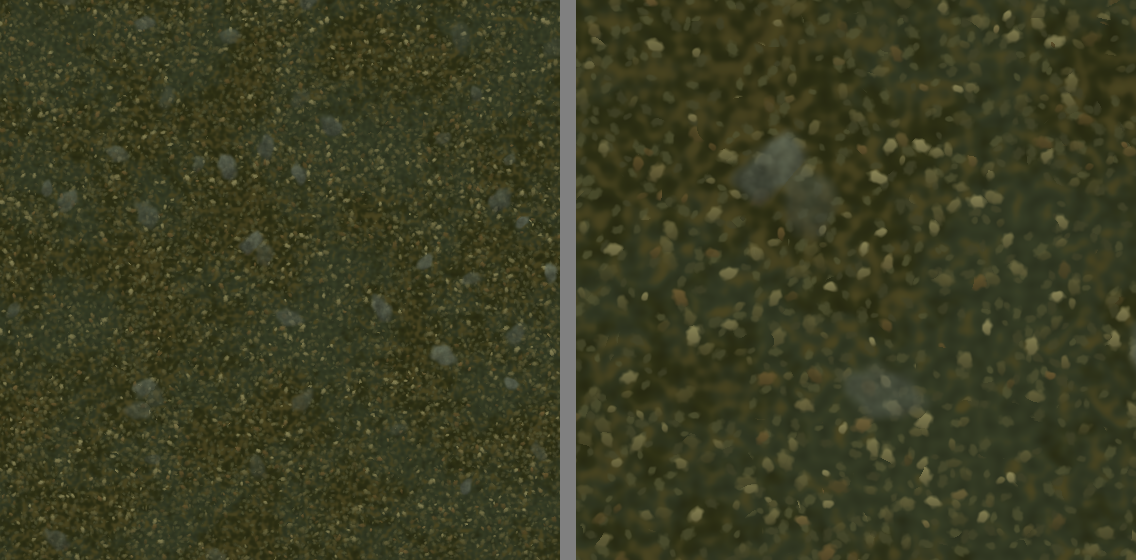
Left: the whole. Right: its middle third, enlarged.
Reproduce this texture procedurally as a WebGL 2 fragment shader.

```glsl
#version 300 es
precision highp float;
// Dark mossy soil strewn with fine ochre grains and a few dull grey pebbles.
// Gradient noise colours the ground; jittered cells scatter soft, rotated
// ellipses at three sizes, clustered by a broad noise field.

uniform vec2 u_resolution;
out vec4 fragColor;

const float TAU = 6.28318;
const vec3 SHADE = vec3(0.178, 0.186, 0.078);
const vec3 MOSS  = vec3(0.196, 0.222, 0.136);
const vec3 EARTH = vec3(0.258, 0.238, 0.112);
const vec3 SILT  = vec3(0.275, 0.280, 0.170);
const vec3 OCHRE = vec3(0.335, 0.318, 0.180);
const vec3 STRAW = vec3(0.510, 0.490, 0.320);
const vec3 RUST  = vec3(0.360, 0.275, 0.135);
const vec3 SLATE = vec3(0.310, 0.335, 0.280);

// Two random values in 0..1 for an integer cell.
vec2 hash2(vec2 cell, float seed) {
    uvec2 v = uvec2(ivec2(cell) + ivec2(int(seed) * 911 + 64));
    for (int i = 0; i < 2; i++) {
        v = v * 1664525u + 1013904223u;
        v.x += v.y * 1664525u;
        v.y += v.x * 1664525u;
        v ^= v >> 16u;
    }
    return vec2(v >> 8u) * exp2(-24.0);
}

float cornerSlope(vec2 cell, vec2 offset, float seed) {
    float angle = TAU * hash2(cell, seed).x;
    return dot(vec2(cos(angle), sin(angle)), offset);
}

float gradientNoise(vec2 p, float seed) {
    vec2 cell = floor(p), f = p - cell;
    vec2 w = f * f * f * (f * (f * 6.0 - 15.0) + 10.0);
    vec2 e = vec2(1.0, 0.0);
    float low = mix(cornerSlope(cell, f, seed),
                    cornerSlope(cell + e, f - e, seed), w.x);
    float high = mix(cornerSlope(cell + e.yx, f - e.yx, seed),
                     cornerSlope(cell + 1.0, f - 1.0, seed), w.x);
    return mix(low, high, w.y);
}

float fbm(vec2 p, float seed) {
    float sum = 0.0, gain = 1.0;
    for (int i = 0; i < 3; i++) {
        sum += gain * gradientNoise(p, seed + float(i));
        p = p * 2.03 + 7.1;
        gain *= 0.55;
    }
    return sum;
}

// Scattered ellipses: x tint, y hue, z height from -1 to 1, w coverage.
vec4 scatter(vec2 p, float scale, vec2 radii, float density, float soft, float seed) {
    vec2 q = p * scale, home = floor(q);
    float edge = max(soft, 0.7 * scale / (u_resolution.y * radii.x));
    float wobble = 0.45 * gradientNoise(q * 1.3 / radii.y, seed + 5.0);
    vec4 best = vec4(0.0);
    for (int y = -1; y <= 1; y++) {
        for (int x = -1; x <= 1; x++) {
            vec2 cell = home + vec2(x, y);
            vec2 place = hash2(cell, seed);
            vec2 form = hash2(cell, seed + 1.0);
            vec2 look = hash2(cell, seed + 2.0);
            if (hash2(cell, seed + 3.0).x > density) continue;
            vec2 d = q - cell - place;
            float c = cos(TAU * form.x), s = sin(TAU * form.x);
            float radius = mix(radii.x, radii.y, form.y);
            vec2 local = mat2(c, -s, s, c) * d / (radius * vec2(1.2, 0.8));
            float cover = 1.0 - smoothstep(1.0 - edge, 1.0 + edge, length(local) + wobble);
            if (cover > best.w) best = vec4(look, clamp(d.y / radius, -1.0, 1.0), cover);
        }
    }
    return best;
}

vec3 groundColor(vec2 p) {
    float broad = fbm(p * 6.0, 10.0);
    float mottle = fbm(p * 38.0, 20.0);
    float fine = gradientNoise(p * 105.0, 30.0);
    vec3 color = mix(SHADE, MOSS, smoothstep(-0.4, 0.3, broad + 0.6 * mottle));
    float earth = smoothstep(-0.1, 0.5, 0.7 * fine + 0.5 * mottle - 0.4 * broad);
    return mix(color, EARTH, 0.9 * earth) * (1.0 + 0.22 * fine + 0.08 * mottle);
}

vec3 addPebbles(vec3 ground, vec2 p) {
    vec4 stone = scatter(p, 11.0, vec2(0.11, 0.23), 0.36, 0.3, 40.0);
    float grain = fbm(p * 60.0, 50.0);
    vec3 color = SLATE * (1.0 + 0.16 * stone.z + 0.3 * grain + 0.2 * (stone.x - 0.5));
    return mix(ground, color, stone.w * mix(0.3, 0.85, stone.y));
}

vec3 addGrains(vec3 ground, vec2 p, float cluster) {
    // Muted silt below, brighter ochre flecks above.
    vec4 silt = scatter(p, 112.0, vec2(0.2, 0.42), 0.35 + 0.35 * cluster, 0.45, 60.0);
    vec3 color = mix(ground, SILT * (0.9 + 0.3 * silt.x), 0.75 * silt.w);
    vec4 fleck = scatter(p, 78.0, vec2(0.16, 0.38), 0.18 + 0.5 * cluster, 0.4, 70.0);
    vec3 tint = mix(OCHRE, STRAW, fleck.x * fleck.x);
    tint = mix(tint, RUST, 0.7 * smoothstep(0.75, 0.9, fleck.y));
    tint *= 1.0 + 0.14 * fleck.z;
    return mix(color, tint, fleck.w * mix(0.45, 0.95, fleck.x));
}

void main() {
    vec2 p = gl_FragCoord.xy / u_resolution.y;
    float cluster = smoothstep(-0.45, 0.45, fbm(p * 9.0, 80.0));
    vec3 color = addGrains(groundColor(p), p, cluster);
    fragColor = vec4(addPebbles(color, p), 1.0);
}
```
